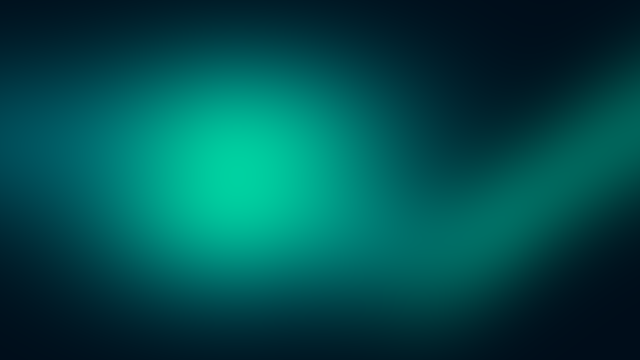
Reproduce this background procedurally as a WebGL 1 fragment shader.

```glsl
precision highp float;
// Soft teal glow on near-black navy, with a green ribbon of light rising to the right.

uniform vec2 u_resolution;

// Bell-shaped falloff around zero
float bell(float d, float width) {
  float t = d / width;
  return exp(-0.5 * t * t);
}

// Main light: wider on its right flank, with a flatter vertical profile
float mainGlow(vec2 p) {
  vec2 d = p - vec2(0.66, 0.51);
  float flank = mix(0.29, 0.32, smoothstep(-0.1, 0.1, d.x));
  return bell(d.x, flank) * exp(-0.5 * pow(abs(d.y) / 0.25, 2.4));
}

// Ribbon that leaves the glow low down and climbs to the right edge
float ribbon(vec2 p) {
  float ridge = mix(0.27, 0.68, smoothstep(1.1, 1.95, p.x));
  return bell(p.y - ridge, 0.15) * smoothstep(0.75, 1.45, p.x);
}

// Dim haze entering from the left edge
float leftHaze(vec2 p) {
  return bell(p.y - 0.61, 0.17) * (1.0 - smoothstep(0.0, 0.55, p.x));
}

void main() {
  // Canvas height is one unit; x is normalised to a 16:9 frame
  vec2 p = gl_FragCoord.xy / u_resolution * vec2(16.0 / 9.0, 1.0);

  vec3 navy = vec3(0.0, 0.05, 0.10);
  float glow = mainGlow(p);

  // Blue saturates before green, turning the core from teal to emerald
  vec3 color = navy + vec3(0.0, 0.77 * glow, (0.73 - 0.20 * glow) * glow);
  color += vec3(0.0, 0.34, 0.25) * ribbon(p);
  color += vec3(0.0, 0.19, 0.19) * leftHaze(p);

  gl_FragColor = vec4(color, 1.0);
}
```
